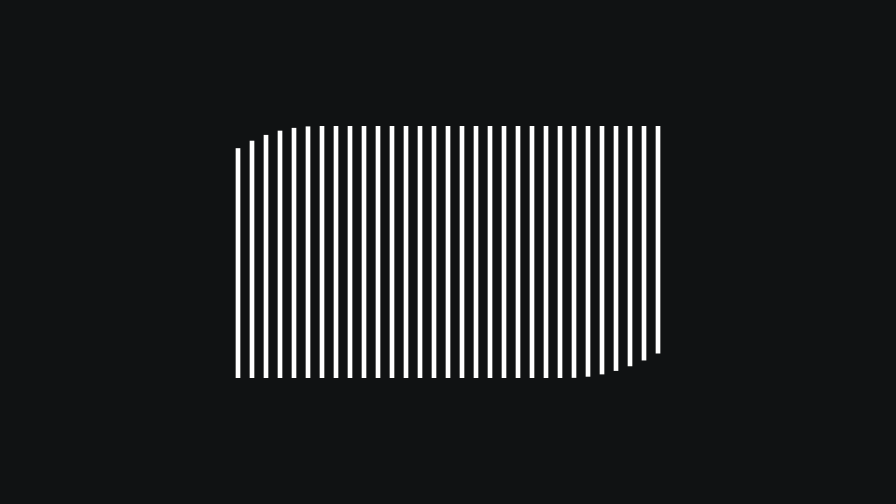
Give the GLSL for this pattern, as a Shadertoy shader.

```glsl
// Draws a row of thin white vertical bars on near-black, with two opposite corners curved away.

// Lengths are in units of the canvas height, measured from its centre.
const vec3 BACKGROUND = vec3(0.064, 0.070, 0.073);
const vec3 BAR_COLOR = vec3(1.0);
const float BAR_SPACING = 1.0 / 36.0;
const float BAR_WIDTH = 1.0 / 108.0;
const float BAR_HALF_HEIGHT = 0.25;
const float LAST_BAR = 15.0;          // bars run from -LAST_BAR to +LAST_BAR

// Corner curves: depth at the outermost bar, reach in bars, steepness.
const float TOP_LEFT_DEPTH = 0.044;
const float TOP_LEFT_REACH = 6.0;
const float TOP_LEFT_POWER = 2.25;
const float BOTTOM_RIGHT_DEPTH = 0.0486;
const float BOTTOM_RIGHT_REACH = 6.5;
const float BOTTOM_RIGHT_POWER = 2.0;

// Pixel coverage of a shape from its signed distance.
float coverage(float dist, float pixel) {
    return clamp(0.5 - dist / pixel, 0.0, 1.0);
}

// How far a bar end is pulled in, by its count of bars from the outer edge.
float cornerCut(float barsFromEdge, float depth, float reach, float power) {
    return depth * pow(max(1.0 - barsFromEdge / reach, 0.0), power);
}

void mainImage(out vec4 fragColor, in vec2 fragCoord) {
    float pixel = 1.0 / iResolution.y;
    vec2 p = (fragCoord - 0.5 * iResolution.xy) * pixel;

    // Nearest bar in the repeated row
    float bar = clamp(round(p.x / BAR_SPACING), -LAST_BAR, LAST_BAR);
    float sideDist = abs(p.x - bar * BAR_SPACING) - 0.5 * BAR_WIDTH;

    // Each bar keeps one flat end per column, so the corners step like a curve
    float top = BAR_HALF_HEIGHT
        - cornerCut(LAST_BAR + bar, TOP_LEFT_DEPTH, TOP_LEFT_REACH, TOP_LEFT_POWER);
    float bottom = -BAR_HALF_HEIGHT
        + cornerCut(LAST_BAR - bar, BOTTOM_RIGHT_DEPTH, BOTTOM_RIGHT_REACH, BOTTOM_RIGHT_POWER);
    float endDist = max(p.y - top, bottom - p.y);

    float mask = coverage(sideDist, pixel) * coverage(endDist, pixel);
    fragColor = vec4(mix(BACKGROUND, BAR_COLOR, mask), 1.0);
}
```
